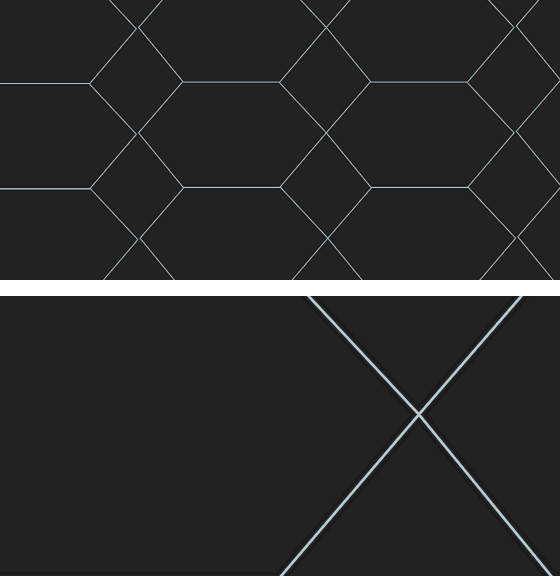
Top: the whole. Bottom: its middle third, enlarged.
Give the GLSL for this pattern, as a Shadertoy shader.

```glsl
// A mesh of thin pale outlined hexagons with diamond gaps on dark grey.
// Tiles of 2 x 2 hexagons sit on a slightly skewed lattice, so outlines part
// at side seams and double at level seams. Lengths are in canvas heights.

const vec3 GROUND = vec3(0.133, 0.133, 0.133);
const vec3 GROOVE = vec3(0.09, 0.08, 0.08);
const vec3 LINE = vec3(0.72, 0.80, 0.83);

const float LINE_WIDTH = 0.0032;
const vec2 HEX_SIZE = vec2(0.6706, 0.3763);
const vec2 TILE_ORIGIN = vec2(0.4948, 0.3307);
const vec2 TILE_RIGHT = vec2(1.349, 0.0052);
const vec2 TILE_UP = vec2(-0.0055, 0.7526);

float segmentDistance(vec2 p, vec2 a, vec2 b) {
    vec2 ab = b - a;
    float t = clamp(dot(p - a, ab) / dot(ab, ab), 0.0, 1.0);
    return length(p - a - ab * t);
}

// Distance to the outline of a hexagon whose bounds start at the origin
float hexagonDistance(vec2 p, vec2 size) {
    vec2 corners[6] = vec2[6](
        vec2(0.0, 0.518), vec2(0.234, 1.0), vec2(0.748, 1.0),
        vec2(1.0, 0.518), vec2(0.752, 0.0), vec2(0.238, 0.0));
    float d = 1e3;
    for (int i = 0; i < 6; i++) {
        d = min(d, segmentDistance(p, corners[i] * size, corners[(i + 1) % 6] * size));
    }
    return d;
}

// Nearest outline among the 2 x 2 hexagons of one tile
float tileDistance(vec2 p, vec2 size) {
    vec2 cell = clamp(floor(p / size), 0.0, 1.0);
    float d = 1e3;
    for (int y = 0; y < 2; y++) {
        for (int x = 0; x < 2; x++) {
            d = min(d, hexagonDistance(p - vec2(x, y) * size, size));
        }
    }
    return d;
}

float strokeCoverage(float d, float width, float pixel) {
    return clamp((0.5 * width - d) / pixel + 0.5, 0.0, 1.0);
}

void mainImage(out vec4 fragColor, in vec2 fragCoord) {
    float pixel = 1.0 / iResolution.y;
    vec2 p = fragCoord * pixel - TILE_ORIGIN;
    vec2 home = floor(inverse(mat2(TILE_RIGHT, TILE_UP)) * p);

    // Overlay neighbouring tiles so doubled seam lines grow brighter
    float nearest = 1e3;
    float gap = 1.0;
    for (int y = -1; y <= 1; y++) {
        for (int x = -1; x <= 1; x++) {
            vec2 id = home + vec2(x, y);
            vec2 local = p - id.x * TILE_RIGHT - id.y * TILE_UP;
            float d = tileDistance(local, HEX_SIZE);
            nearest = min(nearest, d);
            gap *= 1.0 - strokeCoverage(d, LINE_WIDTH, pixel);
        }
    }

    // Faint dark rim on both sides of each line
    float rim = (nearest - 0.006) / 0.0016;
    vec3 color = mix(GROUND, GROOVE, 0.7 * exp(-rim * rim));
    color = mix(color, LINE, 1.0 - gap);
    fragColor = vec4(color, 1.0);
}
```
